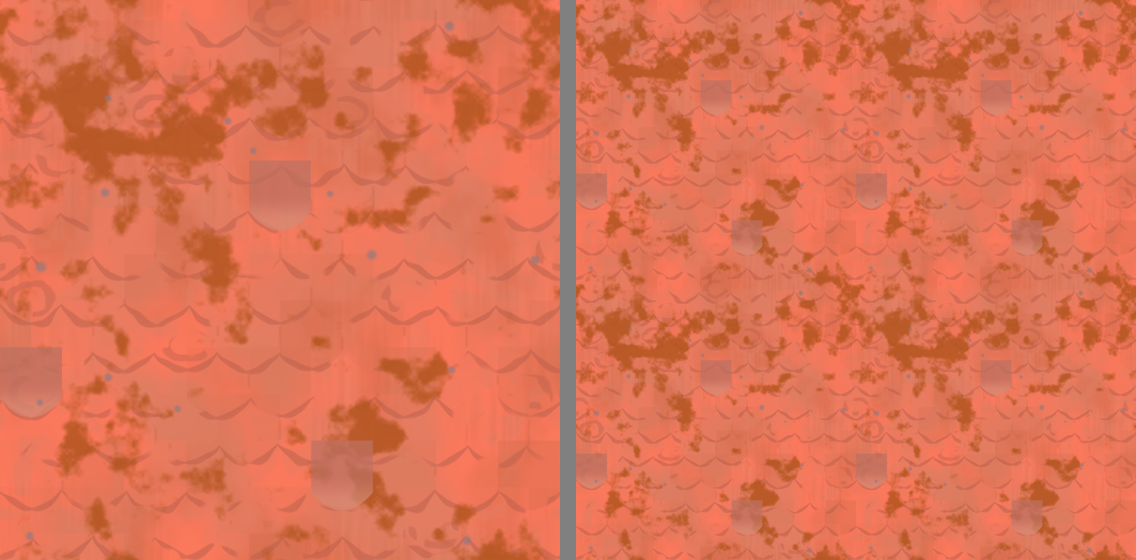
Left: one tile. Right: repeated 2 by 2.
This texture is drawn by a WebGL 2 fragment shader. Its source:

```glsl
#version 300 es
precision highp float;
// Weathered coral roof of scalloped tiles in staggered rows, seamless on all sides.
// Faint overlapping tile washes, broken crescent shadows, rust and blue-grey specks
// are layered over mottled clay; all noise lattices and tile indices wrap.

#define COLUMNS 9.0
#define ROWS 12.0
#define ROW_BASE 0.06
#define SCALLOP_DEPTH 0.40
#define TILE_HEIGHT 1.5
#define SHADOW_HALF_WIDTH 0.085
#define SHADOW_STRENGTH 0.55
#define WASH_STRENGTH 0.42
#define RUST_START 0.61
#define RUST_FULL 0.86
#define SPECK_CHANCE 0.25
#define GREY_STRENGTH 0.72

uniform vec2 u_resolution;
out vec4 fragColor;

const vec3 CORAL  = vec3(0.98, 0.47, 0.36);
const vec3 DULL   = vec3(0.87, 0.49, 0.385);
const vec3 CLAY   = vec3(0.84, 0.41, 0.28);
const vec3 SHADOW = vec3(0.74, 0.38, 0.30);
const vec3 RUST   = vec3(0.70, 0.33, 0.12);
const vec3 SPECK  = vec3(0.56, 0.47, 0.50);
const vec3 GREY   = vec3(0.74, 0.44, 0.385);
const vec3 PALE   = vec3(0.83, 0.54, 0.46);

// Integer hash: three independent values in 0..1 per cell.
vec3 hash3(vec2 cell, float seed) {
  uvec3 v = uvec3(cell, seed) * 1664525u + 1013904223u;
  v.x += v.y * v.z; v.y += v.z * v.x; v.z += v.x * v.y;
  v ^= v >> 16u;
  v.x += v.y * v.z; v.y += v.z * v.x; v.z += v.x * v.y;
  return vec3(v >> 8u) / 16777216.0;
}

// Value noise that repeats after a whole number of cells.
float noise(vec2 uv, vec2 period, float seed) {
  vec2 p = uv * period, i = floor(p), f = fract(p);
  f = f * f * (3.0 - 2.0 * f);
  vec2 a = mod(i, period), b = mod(i + 1.0, period);
  return mix(mix(hash3(a, seed).x, hash3(vec2(b.x, a.y), seed).x, f.x),
             mix(hash3(vec2(a.x, b.y), seed).x, hash3(b, seed).x, f.x), f.y);
}

float fbm(vec2 uv, vec2 period, float seed) {
  float sum = 0.0, weight = 0.53;
  for (int i = 0; i < 4; i++) {
    sum += weight * noise(uv, period, seed + float(i));
    period *= 2.0;
    weight *= 0.5;
  }
  return sum;
}

// Soft step centred on zero.
float above(float d, float soft) { return smoothstep(-soft, soft, d); }

float scallop(float x) { return SCALLOP_DEPTH * 4.0 * x * x; }

// Position from the lowest point of a tile; also gives its wrapped index.
vec2 tileLocal(vec2 p, float row, out vec2 id) {
  float shift = 0.5 * (1.0 - mod(row, 2.0));
  float column = floor(p.x - shift);
  id = mod(vec2(column, row), vec2(COLUMNS, ROWS));
  return p - vec2(column + shift + 0.5, row);
}

float tileMask(vec2 q, float soft) {
  return above(q.y - scallop(q.x), soft) * above(TILE_HEIGHT - q.y, soft)
       * above(0.5 - abs(q.x), soft);
}

// A few scattered tiles are greyer than the others.
float isGrey(vec2 id) {
  float found = 0.0;
  for (float i = 0.0; i < 3.0; i++) {
    vec2 place = vec2(mod(5.0 + 4.0 * i, COLUMNS), 1.0 + i + i * i);
    found = max(found, 1.0 - step(0.5, distance(id, place)));
  }
  return found;
}

void main() {
  vec2 uv = gl_FragCoord.xy / u_resolution;
  vec2 p = uv * vec2(COLUMNS, ROWS) - vec2(0.0, ROW_BASE);
  float soft = max(0.012, ROWS / u_resolution.y);
  float grain = noise(uv, vec2(44.0), 31.0);

  // Mottled clay with fine vertical brush streaks.
  float mottle = fbm(uv, vec2(6.0, 5.0), 1.0);
  vec3 color = mix(DULL, CORAL, smoothstep(0.28, 0.66, mottle));
  color = mix(color, CLAY, 0.5 * smoothstep(0.48, 0.75, fbm(uv, vec2(9.0, 7.0), 7.0)));
  color = mix(color, DULL, 0.5 * smoothstep(0.56, 0.70, fbm(uv, vec2(24.0), 12.0)));
  float streak = noise(uv, vec2(170.0, 9.0), 17.0) - 0.5;
  color *= 1.0 + 0.05 * streak * smoothstep(0.4, 0.7, noise(uv, vec2(8.0), 18.0));

  // Tile washes, and the crescents, inner arches and joints they cast.
  vec2 wobble = vec2(noise(uv, vec2(36.0), 20.0), noise(uv, vec2(36.0), 21.0)) - 0.5;
  float broken = smoothstep(0.30, 0.46, noise(uv, vec2(23.0, 25.0), 23.0));
  float shade = 0.0, greyMask = 0.0, greyHeight = 0.0;
  for (float j = 1.0; j >= -1.0; j--) {
    float row = floor(p.y) + j;
    vec2 id, rough;
    vec2 q = tileLocal(p, row, id);
    vec3 rnd = hash3(id, 40.0);
    float mask = tileMask(q, soft);
    vec3 wash = rnd.x < 0.5 ? CORAL : mix(DULL, CLAY, rnd.z);
    color = mix(color, wash, mask * WASH_STRENGTH * rnd.y);
    float grey = mask * isGrey(id);
    if (grey > greyMask) { greyMask = grey; greyHeight = q.y; }

    vec2 s = tileLocal(p + 0.10 * wobble, row, rough);
    float taper = 0.3 + 0.7 * sin(6.28318 * abs(s.x));
    float crescent = above(SHADOW_HALF_WIDTH * taper - abs(s.y - scallop(s.x)), 0.025);
    float arch = above(0.07 - abs(length(s - vec2(0.0, 0.55)) - 0.32), 0.025)
               * step(hash3(rough, 41.0).x, 0.14) * smoothstep(0.42, 0.52, grain);
    float joint = above(0.018 - abs(abs(q.x) - 0.5), soft) * above(q.y - 0.4, 0.05)
                * above(0.95 - q.y, 0.05) * smoothstep(0.6, 0.75, grain);
    shade = max(shade, max(crescent * broken, max(0.8 * arch, 0.6 * joint)));
  }
  color = mix(color, SHADOW, SHADOW_STRENGTH * shade);

  // Clustered rust blotches.
  float cluster = fbm(uv, vec2(6.0), 50.0) - 0.5;
  float rust = smoothstep(RUST_START, RUST_FULL, fbm(uv, vec2(23.0), 55.0) + 0.9 * cluster);
  color = mix(color, RUST, 0.85 * rust);

  // Grey tiles, paler towards the rounded end.
  vec3 glaze = mix(PALE, GREY, smoothstep(0.15, 0.75, greyHeight));
  color = mix(color, glaze, GREY_STRENGTH * greyMask);

  // Sparse blurred specks, kept inside their cells.
  vec2 cell = floor(uv * 8.0);
  vec3 rnd = hash3(cell, 60.0);
  float radius = mix(0.06, 0.11, rnd.z);
  float d = distance(fract(uv * 8.0), 0.15 + 0.7 * rnd.xy);
  float present = step(hash3(cell, 61.0).x, SPECK_CHANCE);
  color = mix(color, SPECK, 0.65 * present * (1.0 - smoothstep(0.3 * radius, radius, d)));

  fragColor = vec4(color, 1.0);
}
```
